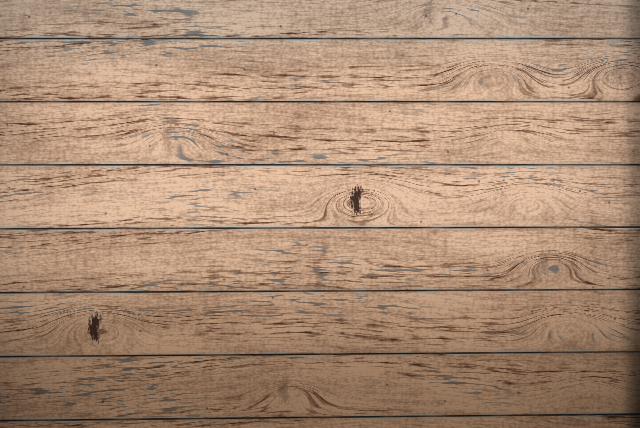
This texture is drawn by a WebGL 2 fragment shader. Its source:

```glsl
#version 300 es
precision highp float;
uniform vec2 u_resolution;
out vec4 fragColor;

float hash(vec2 p) {
    return fract(sin(dot(p, vec2(127.1, 311.7))) * 43758.5);
}

// Cellular noise: distance to the nearest scattered point
float cell(vec2 p) {
    vec2 base = floor(p);
    float nearest = 2.0;
    for (int y = -1; y <= 1; y++) {
        for (int x = -1; x <= 1; x++) {
            vec2 c = base + vec2(x, y);
            vec2 point = c + vec2(hash(c), hash(c + 57.3));
            nearest = min(nearest, distance(p, point));
        }
    }
    return nearest;
}

float fibres(vec2 p) {
    return 0.4 * cell(p) + 0.3 * cell(p * 2.1 + 7.0) + 0.3 * cell(p * 4.3 + 3.0);
}

void main() {
    vec2 p = gl_FragCoord.xy / u_resolution.y;
    float px = 1.0 / u_resolution.y;
    float u = gl_FragCoord.x / u_resolution.x;
    float v = 1.0 - p.y;

    // Planks, counted downward; the lower seams tilt slightly
    float pitch = 0.1475;
    float tilt = max(0.0, v - 0.38) * 0.026 * (0.5 - u);
    float row = (v - 0.09 - tilt) / pitch + 1.0;
    float id = floor(row);
    float f = row - id;
    float odd = mod(id, 2.0);
    float seam = abs(row - floor(row + 0.5)) * pitch;
    float along = p.x + id * 7.3;

    // Growth field, bent by layered sines
    float grain = 0.6 * f + 0.09 * sin(along * 2.3 + id * 2.0)
                + 0.04 * sin(along * 5.1 + f * 2.0)
                + 0.008 * sin(along * 19.0 + f * 6.0);

    // Two knots per plank swell the field into closed rings
    float eye = 0.0;
    for (int i = 0; i < 2; i++) {
        float center = fract(i == 0 ? 0.566 + 0.2955 * (id - 3.0) : 0.83 + 0.03 * (id - 3.0));
        vec2 d = vec2((u - center) * 1.5, (f - 0.56) * pitch);
        float e = length(d / vec2(0.085, 0.040));
        grain += (i == 0 ? 0.18 + 0.27 * odd : 0.12 + 0.18 * odd) * exp(-e * e);
        if (i == 0) {
            float rough = cell(d * vec2(190.0, 90.0) + id) - 0.4;
            float outer = length((d + vec2(0.010, 0.0)) / vec2(0.020, 0.034)) + 0.7 * rough;
            float inner = length((d - vec2(0.008, 0.004)) / vec2(0.016, 0.026)) + 0.5 * rough;
            eye = (1.0 - smoothstep(0.6, 1.1, outer)) * smoothstep(0.6, 1.2, inner)
                * (0.2 + 0.7 * step(2.5, id) * odd);
        }
    }

    // Thin broken growth lines and short dashes, denser in some bands
    float wave = 0.5 + 0.5 * sin(62.0 * grain + 2.5 * cell(vec2(along * 7.0, grain * 12.0)));
    float breaks = smoothstep(0.25, 0.6, cell(vec2(along * 24.0, grain * 45.0)));
    float band = smoothstep(-0.5, 0.9, sin(grain * 11.0 + id * 2.0 + sin(along * 4.0)));
    float lines = pow(wave, 7.0) * breaks * (0.2 + 0.8 * band);
    float dashes = smoothstep(0.55, 0.8, cell(vec2(along * 17.0, grain * 55.0)));

    // Fibres, grit, upright saw marks and blotches
    float fine = fibres(vec2(along * 9.0, grain * 28.0));
    float grit = cell(p * vec2(120.0, 160.0));
    float saw = cell(vec2(p.x * 75.0, row * 4.0 + id));
    float blotch = cell(vec2(along * 3.0, row * 1.5));
    float shade = 0.11 + 0.55 * lines + 0.35 * dashes * (0.3 + band)
                + 0.5 * (fine - 0.42) + 0.28 * (grit - 0.42)
                + 0.14 * (saw - 0.42) + 0.30 * (blotch - 0.4)
                + 0.08 * (hash(vec2(id, 4.0)) - 0.5);

    vec3 paleWood = vec3(0.92, 0.77, 0.65);
    vec3 darkWood = vec3(0.36, 0.23, 0.155);
    vec3 color = mix(paleWood, darkWood, clamp(shade, 0.0, 1.0));
    color = mix(color, vec3(0.21, 0.14, 0.11), eye);

    // Remains of grey paint in patches, and a few tiny specks
    float patches = smoothstep(0.48, 0.75, cell(vec2(along * 2.2, row * 1.7)));
    float flakes = smoothstep(0.52, 0.75, cell(vec2(along * 20.0, grain * 40.0)));
    color = mix(color, vec3(0.43, 0.43, 0.43), 0.8 * patches * flakes);
    float speck = 1.0 - smoothstep(0.004, 0.010 + 4.0 * px, cell(p * 5.0));
    color *= 1.0 - 0.4 * speck;

    // Seams: soft shadow, worn pale edge, dark gap of uneven strength
    float joint = floor(row + 0.5);
    color *= 1.0 - 0.16 * exp(-seam / 0.005);
    float rim = 1.0 - smoothstep(0.0005, 0.0010 + px, abs(seam - 0.0035));
    float worn = smoothstep(0.30, 0.65, cell(vec2(p.x * 14.0, joint * 3.7 + step(0.5, f))));
    color = mix(color, vec3(0.72, 0.73, 0.71), 0.75 * rim * worn);
    float gap = 1.0 - smoothstep(0.0003, 0.0009 + px, seam);
    float depth = 0.95 - 0.35 * smoothstep(0.3, 0.7, cell(vec2(p.x * 9.0, joint * 5.3)));
    color = mix(color, vec3(0.13, 0.12, 0.12), gap * depth);

    // Light falls off to the edges, warm below and greyer above
    float low = smoothstep(0.45, 1.0, v);
    float high = smoothstep(0.25, 0.0, v);
    float light = 1.0 - 0.38 * low - 0.10 * high
                - 0.15 * pow(abs(u - 0.5) * 2.0, 5.0)
                - 0.25 * smoothstep(0.965, 1.0, u);
    color *= light * mix(vec3(1.0), vec3(1.0, 0.94, 0.87), low);
    color *= mix(vec3(1.0), vec3(0.97, 1.02, 1.06), high);
    fragColor = vec4(color, 1.0);
}
```
